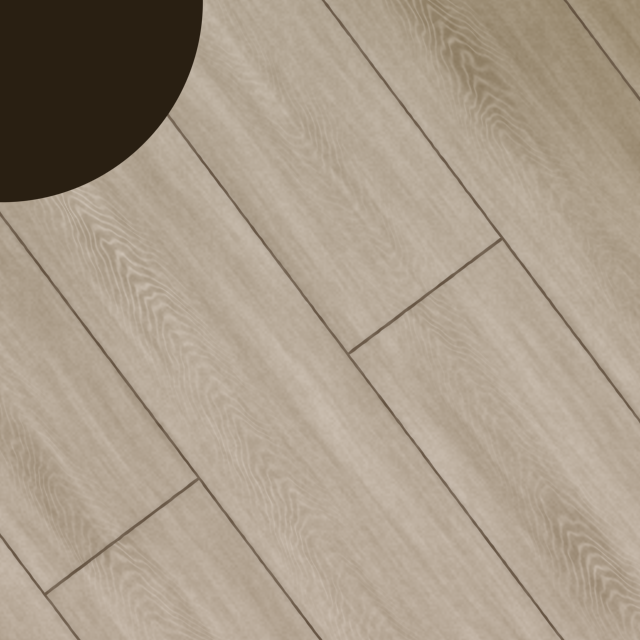
Write a WebGL 1 fragment shader that draws this texture.

```glsl
precision highp float;
uniform vec2 u_resolution;

float hash(vec2 p) {
  return fract(sin(dot(p, vec2(127.1, 311.7))) * 43758.5453);
}

float noise(vec2 p) {
  vec2 i = floor(p), f = fract(p);
  f = f * f * (3.0 - 2.0 * f);
  return mix(mix(hash(i), hash(i + vec2(1.0, 0.0)), f.x),
             mix(hash(i + vec2(0.0, 1.0)), hash(i + vec2(1.0, 1.0)), f.x), f.y);
}

// Noise centred on zero
float ripple(vec2 p) {
  return noise(p) - 0.5;
}

// Long fibres, from broad bands down to fine pores; q = (across, along)
float fibres(vec2 q) {
  q.x += 0.012 * ripple(q * vec2(6.0, 5.0));
  return 0.42 * ripple(q * vec2(20.0, 1.8))
       + 0.30 * ripple(q * vec2(65.0, 4.0))
       + 0.20 * ripple(q * vec2(190.0, 16.0));
}

// Arched growth rings around the heart line; x = offset from that line
float heartwood(float x, vec2 q, float direction) {
  x += 0.035 * ripple(vec2(q.y * 5.0, 3.0));
  float band = exp(-x * x / 0.0022);
  float patches = smoothstep(0.3, 0.75, noise(vec2(q.y * 4.5, q.x * 7.0)));
  float arch = q.y * direction - 2.8 * sqrt(x * x + 0.0003);
  arch += 0.05 * ripple(q * vec2(38.0, 14.0)) + 0.018 * ripple(q * vec2(110.0, 40.0));
  float rings = pow(0.5 + 0.5 * sin(arch * 250.0), 2.0);
  float rays = smoothstep(0.6, 0.9, noise(q * vec2(14.0, 65.0)));
  return band * (patches * (0.34 * rings + 0.18 * rays - 0.42) + 0.12 * rings - 0.05);
}

float lineMask(float dist, float halfWidth, float pixel) {
  return 1.0 - smoothstep(halfWidth - pixel, halfWidth + pixel, dist);
}

void main() {
  vec2 p = gl_FragCoord.xy / u_resolution;
  float pixel = 0.75 / min(u_resolution.x, u_resolution.y);

  // Diagonal plank grid with alternate rows shifted by half a length
  float across = dot(p, vec2(0.799, 0.601)) - 0.0985;
  float along = dot(p, vec2(0.601, -0.799));
  float row = floor(across / 0.302);
  float x = across - row * 0.302;
  float start = along + 0.015 + 0.0075 * row + 0.6 * mod(row, 2.0);
  float board = floor(start / 1.2);
  float y = start - board * 1.2;
  vec2 id = vec2(row, board);

  // Wood tone, varied from plank to plank
  float seed = hash(id + 4.3);
  vec2 q = vec2(x, y) + vec2(seed * 17.0, hash(id + 9.1) * 23.0);
  float heart = 0.302 * mix(0.27, 0.48, hash(id + 2.7));
  float direction = hash(id + 6.2) < 0.65 ? 1.0 : -1.0;
  float tone = 0.77 + 0.1 * (seed - 0.5) + fibres(q);
  tone += heartwood(x - heart, q, direction);
  tone += 0.16 * ripple(p * 260.0) + 0.12 * ripple(p * 110.0);
  vec3 color = mix(vec3(0.58, 0.515, 0.425), vec3(0.76, 0.71, 0.65), tone);

  // Soft light: rosy below, browner towards the upper right
  color += vec3(0.016, 0.008, 0.012) * (0.5 - p.y);
  color -= vec3(0.09, 0.10, 0.13) * smoothstep(1.35, 2.05, p.x + p.y);

  // Long seams and end joints
  float sideDist = min(x, 0.302 - x) + 0.0008 * ripple(vec2(along * 130.0, row));
  float endDist = min(y, 1.2 - y) + 0.0008 * ripple(vec2(across * 130.0, board));
  float seamDist = min(sideDist, endDist);
  float wear = 0.78 + 0.3 * ripple(vec2(along * 60.0, across * 60.0));
  color *= 1.0 - 0.09 * exp(-seamDist / 0.004);
  float seam = max(lineMask(sideDist, 0.0019, pixel), lineMask(endDist, 0.0023, pixel));
  color = mix(color, vec3(0.37, 0.30, 0.23), seam * wear);

  // Dark disc in the upper left corner
  float disc = lineMask(length(p - vec2(0.003, 0.998)), 0.314, pixel);
  color = mix(color, vec3(0.16, 0.12, 0.07), disc);

  gl_FragColor = vec4(color, 1.0);
}
```
